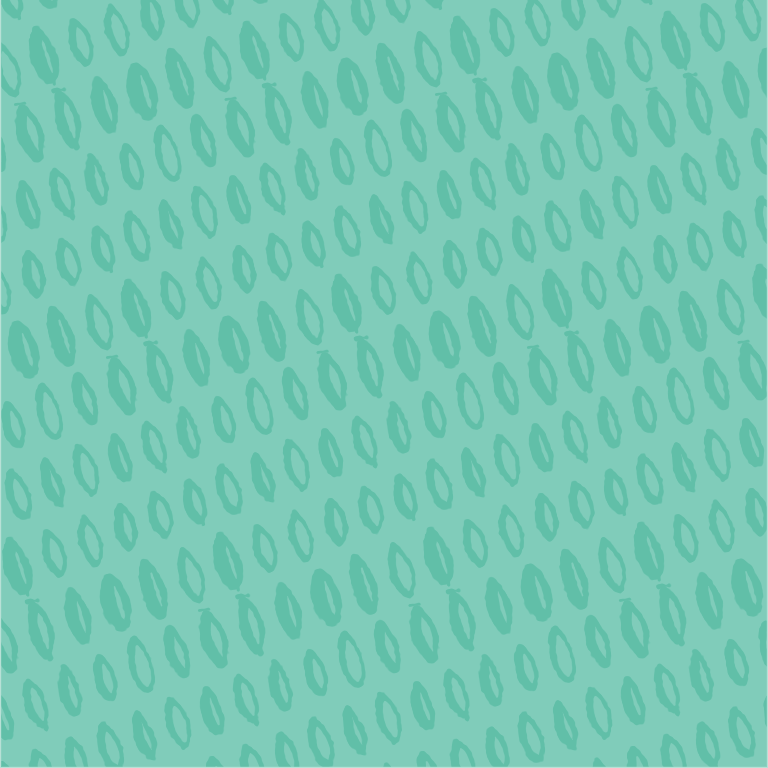
A Shadertoy shader for this pattern:

```glsl
// Lengths are in thousandths of the canvas height.
const vec3 GROUND = vec3(0.50, 0.80, 0.73);
const vec3 SEED = vec3(0.38, 0.75, 0.66);
const vec3 PALE = vec3(0.72, 0.88, 0.84);
const float TAU = 6.2831853;

// The lattice steps along a slanted row and down to the next row.
const vec2 ROW_STEP = vec2(46.5, 16.93);
const vec2 DOWN_STEP = vec2(-4.93, -95.05);
const vec2 ORIGIN = vec2(44.8, 830.0);
const int KINDS = 21;

// Half length and half width of each kind of seed.
const vec2 SIZE[KINDS] = vec2[KINDS](
    vec2(39, 17), vec2(39, 16), vec2(38, 16), vec2(39, 18.5), vec2(40, 16), vec2(37, 16), vec2(39, 17.5),
    vec2(33, 15), vec2(35, 14.5), vec2(32, 14.5), vec2(32, 15.5), vec2(31, 14.5), vec2(35, 15), vec2(35, 13),
    vec2(35, 15.5), vec2(33, 13.7), vec2(35, 14.5), vec2(35, 13.7), vec2(32, 13.7), vec2(38, 15.5), vec2(36, 14.5));

// Half width of the opening in each kind of seed.
const float OPENING[KINDS] = float[KINDS](
    5.0, 5.0, 2.5, 3.2, 2.5, 8.5, 2.5, 7.0, 7.0, 4.0, 6.5,
    4.5, 7.0, 2.0, 8.0, 2.4, 6.0, 4.0, 4.5, 9.0, 4.0);

float hash(vec2 p) {
    vec3 q = fract(vec3(p.xyx) * 0.1031);
    q += dot(q, q.yzx + 33.33);
    return fract((q.x + q.y) * q.z);
}

float noise(vec2 p) {
    vec2 cell = floor(p), f = fract(p);
    f = f * f * (3.0 - 2.0 * f);
    return mix(mix(hash(cell), hash(cell + vec2(1, 0)), f.x),
               mix(hash(cell + vec2(0, 1)), hash(cell + vec2(1, 1)), f.x), f.y);
}

// Distance to an upright lens with rounded tips.
float lens(vec2 p, float halfLength, float halfWidth, float rounding) {
    float h = halfLength - rounding, w = halfWidth - rounding;
    float d = 0.5 * (h * h - w * w) / w;
    p = abs(p);
    vec3 arc = h * p.x < d * (p.y - h) ? vec3(0, h, 0) : vec3(-d, 0, d + w);
    return length(p - arc.xy) - arc.z - rounding;
}

float capsule(vec2 p, vec2 a, vec2 b, float radius) {
    vec2 ab = b - a;
    float t = clamp(dot(p - a, ab) / dot(ab, ab), 0.0, 1.0);
    return length(p - a - ab * t) - radius;
}

// Distance to one brushed seed, with its opening cut out.
float seed(vec2 p, int kind) {
    float k = float(kind);
    vec2 size = SIZE[kind];
    float opening = OPENING[kind];

    float tilt = 0.28 + 0.1 * (hash(vec2(k, 3.0)) - 0.5);
    p = vec2(dot(p, vec2(cos(tilt), sin(tilt))), dot(p, vec2(-sin(tilt), cos(tilt))));

    // Ragged brush edge
    vec2 grain = p + vec2(200.0 + 97.0 * k, 300.0);
    float ragged = 2.4 * (noise(grain / 5.0) - 0.5) + 2.6 * (noise(grain / 13.0) - 0.5);

    // Slight bend and a fuller lower half
    float along = p.y / size.x;
    float bend = 4.0 * (hash(vec2(k, 7.0)) - 0.5);
    vec2 q = vec2((p.x + bend * (along * along - 0.3)) * (1.0 + 0.12 * along), p.y);
    float body = lens(q, size.x, size.y, size.y * mix(0.3, 0.6, hash(vec2(k, 11.0))));

    // Frayed cap and tail on some kinds
    if (kind < 2) body = min(body, capsule(p, vec2(-7, size.x + 1.0), vec2(5, size.x - 1.0), 2.6));
    if (kind % 5 == 1) body = min(body, capsule(p, vec2(4, 8.0 - size.x), vec2(3, -size.x), 3.2));

    vec2 shift = vec2(0.3 * (size.y - opening), -0.06 * size.x);
    float hole = lens(q - shift, size.x * (0.5 + 0.025 * opening), opening, 0.2 * opening);
    return max(body + ragged, -(hole + 0.7 * ragged));
}

// Distance to the nearest seed in the slanted lattice.
float seedField(vec2 p) {
    vec2 nearest = round(inverse(mat2(ROW_STEP, DOWN_STEP)) * (p - ORIGIN));
    float d = 1e3;
    for (int y = -1; y <= 1; y++)
    for (int x = -1; x <= 1; x++) {
        ivec2 cell = ivec2(nearest) + ivec2(x, y);
        int kind = ((cell.x - 6 * cell.y) % KINDS + KINDS) % KINDS;
        vec2 drift = vec2(8.5, 2.9) * sin(TAU * (float(kind) - 2.8) / float(KINDS));
        vec2 center = ORIGIN + float(cell.x) * ROW_STEP + float(cell.y) * DOWN_STEP + drift;
        d = min(d, seed(p - center, kind));
    }
    return d;
}

void mainImage(out vec4 fragColor, in vec2 fragCoord) {
    float pixel = 1000.0 / iResolution.y;
    vec2 p = fragCoord * pixel;
    float ink = 1.0 - smoothstep(-0.7 * pixel, 0.7 * pixel, seedField(p));
    vec3 color = mix(GROUND, SEED, ink);

    // Pale hairline on the sides and the bottom
    float edge = min(min(p.x, iResolution.x * pixel - p.x), p.y);
    color = mix(PALE, color, smoothstep(1.0, 1.0 + pixel, edge));
    fragColor = vec4(color, 1.0);
}
```
